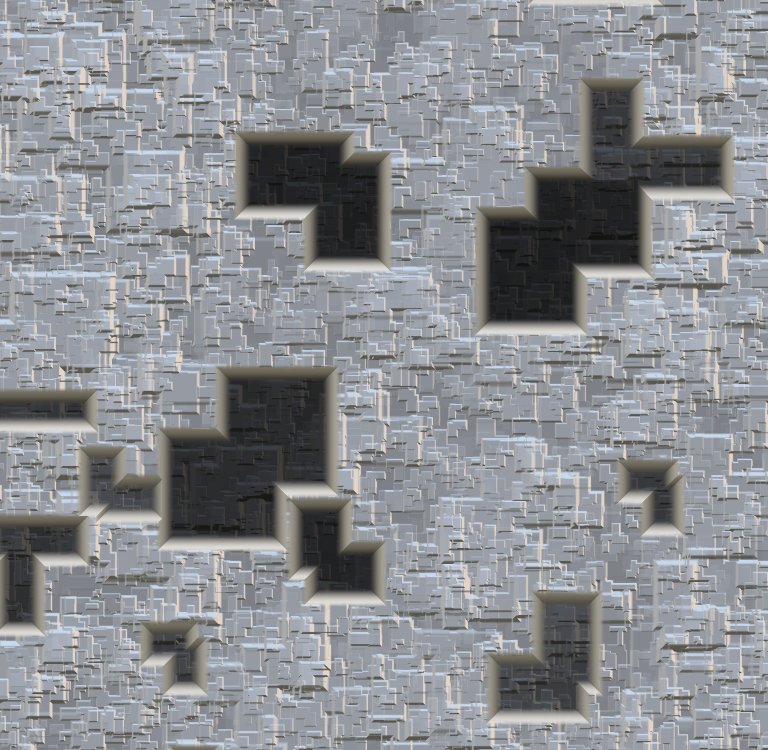
This texture is drawn by a WebGL 2 fragment shader. Its source:

```glsl
#version 300 es
precision highp float;
// Bevelled metal plating: stacked angular plates at several scales, cut by deep dark pits.

uniform vec2 u_resolution;
out vec4 fragColor;

// Lengths are fractions of the canvas width.
const int   PLATE_LAYERS  = 6;
const float PLATE_CELL    = 0.15;
const float PLATE_SHRINK  = 0.7;
const float PLATE_DENSITY = 0.9;
const float PLATE_RELIEF  = 0.9;
const float BEVEL_BASE    = 0.0012;
const float BEVEL_RATIO   = 0.065;
const float PIT_CELL      = 0.17;
const float PIT_DENSITY   = 0.36;
const float PIT_BEVEL     = 0.026;
const float PIT_DARKNESS  = 0.79;
const vec2  HALF_SIZE     = vec2(0.11, 0.48);  // smallest and largest, in cells
const int   SAMPLES       = 2;                 // per axis

const vec3 LOW_METAL   = vec3(0.49, 0.50, 0.525);
const vec3 HIGH_METAL  = vec3(0.585, 0.605, 0.64);
const vec3 SHEEN_METAL = vec3(0.67, 0.70, 0.75);

// Bevel colours for faces turned up, right, down and left.
const mat4x3 PLATE_EDGES = mat4x3(
    vec3(0.78, 0.85, 0.93),
    vec3(0.89, 0.84, 0.79),
    vec3(0.34, 0.335, 0.30),
    vec3(0.67, 0.67, 0.67));
const mat4x3 PIT_WALLS = mat4x3(
    vec3(0.90, 0.89, 0.87),
    vec3(0.62, 0.60, 0.55),
    vec3(0.46, 0.44, 0.38),
    vec3(0.66, 0.64, 0.59));

// Integer hash giving three values in 0..1.
vec3 hash3(ivec2 cell, int seed) {
    uvec3 v = uvec3(ivec3(cell, seed)) * 1664525u + 1013904223u;
    v.x += v.y * v.z;
    v.y += v.z * v.x;
    v.z += v.x * v.y;
    v ^= v >> 16u;
    v.x += v.y * v.z;
    v.y += v.z * v.x;
    v.z += v.x * v.y;
    return vec3(v >> 8u) / 16777216.0;
}

// Box distance in x, outward direction of the nearest side in yz.
vec3 boxSide(vec2 offset, vec2 halfSize) {
    vec2 edge = abs(offset) - halfSize;
    return edge.x > edge.y ? vec3(edge.x, sign(offset.x), 0.0)
                           : vec3(edge.y, 0.0, sign(offset.y));
}

// Highest of the scattered two-armed blocks: x = height, yz = outward slope.
vec3 blockLayer(vec2 p, float cellSize, float bevel, float density, float minLevel, int seed) {
    vec3 top = vec3(0.0);
    ivec2 home = ivec2(floor(p / cellSize));
    for (int j = -1; j <= 1; j++) {
        for (int i = -1; i <= 1; i++) {
            ivec2 cell = home + ivec2(i, j);
            vec3 place = hash3(cell, seed);
            if (place.z > density) continue;
            vec3 shape = hash3(cell, seed + 101);
            vec2 halfSize = cellSize * mix(vec2(HALF_SIZE.x), vec2(HALF_SIZE.y), shape.xy);
            vec2 offset = p - (vec2(cell) + place.xy) * cellSize;
            vec2 corner = halfSize * vec2(shape.z < 0.5 ? -1.0 : 1.0,
                                          fract(shape.z * 2.0) < 0.5 ? -1.0 : 1.0);
            vec3 side = boxSide(offset, halfSize);
            vec3 arm = boxSide(offset - corner, halfSize.yx);
            if (arm.x < side.x) side = arm;

            float rise = clamp(0.5 - side.x / bevel, 0.0, 1.0);
            float level = mix(minLevel, 1.0, place.z / density);
            float height = level * smoothstep(0.0, 1.0, rise);
            if (height > top.x) top = vec3(height, side.yz * level * 4.0 * rise * (1.0 - rise));
        }
    }
    return top;
}

// Tints a surface by the direction its bevel faces.
vec3 tintBevel(vec3 color, vec2 facing, mat4x3 tints) {
    vec4 weight = smoothstep(0.15, 0.85, vec4(facing.yx, -facing.yx));
    for (int k = 0; k < 4; k++) color = mix(color, tints[k], weight[k]);
    return color;
}

vec3 plating(vec2 p) {
    // Stacked plates, from large to small
    float height = 0.0;
    vec2 facing = vec2(0.0);
    float cellSize = PLATE_CELL;
    for (int i = 0; i < PLATE_LAYERS; i++) {
        float bevel = BEVEL_BASE + BEVEL_RATIO * cellSize;
        vec3 plate = blockLayer(p, cellSize, bevel, PLATE_DENSITY, 0.15, 11 + 7 * i);
        height += plate.x / float(PLATE_LAYERS);
        facing += plate.yz * PLATE_RELIEF;
        cellSize *= PLATE_SHRINK;
    }
    vec3 color = mix(LOW_METAL, HIGH_METAL, smoothstep(0.02, 0.24, height));
    color = mix(color, SHEEN_METAL, smoothstep(0.3, 0.6, height));
    color = tintBevel(color, facing, PLATE_EDGES);

    // Pits: walls face inward and darken with depth
    vec3 pit = blockLayer(p, PIT_CELL, PIT_BEVEL, PIT_DENSITY, 0.78, 71);
    color = tintBevel(color, -pit.yz, PIT_WALLS);
    return color * (1.0 - PIT_DARKNESS * pit.x * pit.x);
}

void main() {
    // Supersampled for smooth edges
    vec3 sum = vec3(0.0);
    for (int k = 0; k < SAMPLES * SAMPLES; k++) {
        vec2 shift = (vec2(k % SAMPLES, k / SAMPLES) + 0.5) / float(SAMPLES) - 0.5;
        sum += plating((gl_FragCoord.xy + shift) / u_resolution.x);
    }
    fragColor = vec4(sum / float(SAMPLES * SAMPLES), 1.0);
}
```
